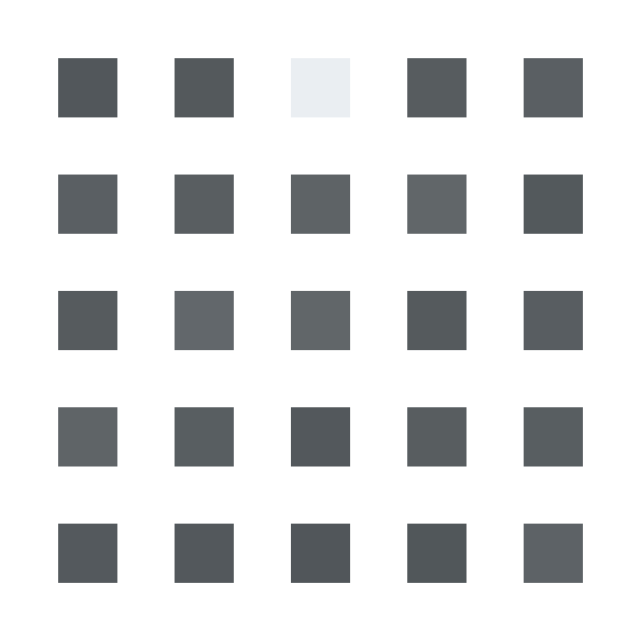
Give the GLSL for this pattern, as a WebGL 2 fragment shader.

```glsl
#version 300 es
precision highp float;

uniform vec2 u_resolution;
out vec4 fragColor;

const float TAU = 6.2831853;
const float REPEATS = 5.0;            // squares across and down
const float UNITS = 11.0;             // squares and gaps along one side
const float SQUARE_SIDE = 1.018;      // in units, slightly over one
const vec2 PALE_CELL = vec2(2.0, 0.0);  // column, row from the top

const vec3 BACKGROUND = vec3(1.0);
const vec3 DARK_GRAY = vec3(0.302, 0.324, 0.338);
const vec3 LIGHT_GRAY = vec3(0.393, 0.412, 0.425);
const vec3 PALE_GRAY = vec3(0.918, 0.935, 0.948);

// Layered sines vary the tone from cell to cell, 0 dark to 1 light.
float cellTone(vec2 cell) {
    float diagonal = 0.25 * cos(TAU * (cell.x + cell.y - 3.3) / 4.9);
    float checker = -0.17 * cos(0.5 * TAU * cell.y) * cos(TAU * cell.x / 3.0);
    float drift = 0.17 * cos(1.2 * (cell.y - 1.2 - 0.25 * cell.x));
    return clamp(0.47 + diagonal + checker + drift, 0.0, 1.0);
}

vec3 cellColor(vec2 cell) {
    bool isPale = all(lessThan(abs(cell - PALE_CELL), vec2(0.5)));
    return isPale ? PALE_GRAY : mix(DARK_GRAY, LIGHT_GRAY, cellTone(cell));
}

// Coverage of a square whose upper left corner is at (1, 1) in its cell.
float squareCoverage(vec2 local, vec2 pixel) {
    vec2 halfSide = vec2(0.5 * SQUARE_SIDE);
    vec2 edge = abs(local - 1.0 - halfSide) - halfSide;
    vec2 coverage = clamp(0.5 - edge / pixel, 0.0, 1.0);
    return coverage.x * coverage.y;
}

void main() {
    vec2 uv = gl_FragCoord.xy / u_resolution;
    vec2 pixel = UNITS / u_resolution;

    // Each cell is two units wide; rows count down from the top.
    // The half-unit shift keeps both edges of a square inside its cell.
    vec2 grid = vec2(uv.x, 1.0 - uv.y) * UNITS;
    vec2 cell = floor((grid - 0.5) / 2.0);
    vec2 local = grid - 2.0 * cell;

    bool inside = all(greaterThanEqual(cell, vec2(0.0)))
               && all(lessThan(cell, vec2(REPEATS)));
    float coverage = inside ? squareCoverage(local, pixel) : 0.0;

    fragColor = vec4(mix(BACKGROUND, cellColor(cell), coverage), 1.0);
}
```
